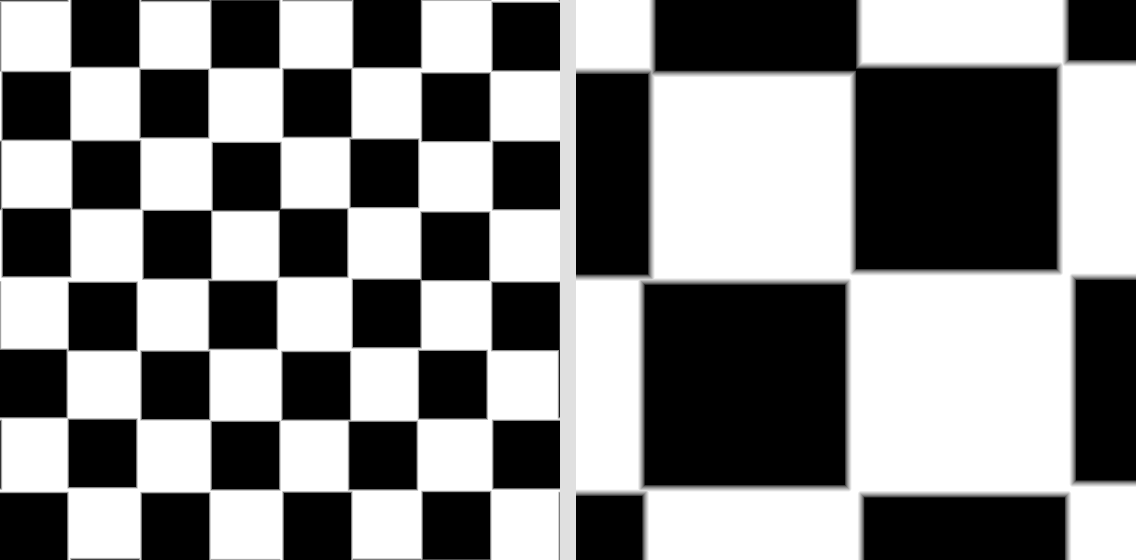
Left: the whole. Right: its middle third, enlarged.
Give the GLSL for this pattern, as a Shadertoy shader.

```glsl
#define CELLS 8.0        // squares across and down, even so that it tiles
#define HALF_SIDE 0.493  // half a square's side, in cells
#define JITTER 0.036     // largest shift of a square, in cells
#define EDGE_WIDTH 0.034 // width of the grey rim, in cells
#define RIM_GAMMA 0.6    // below 1 gives the rim a pale outer tail
#define INK vec3(0.0)
#define PAPER vec3(1.0)

vec2 hash22(vec2 p) {
    vec3 q = fract(p.xyx * vec3(0.1031, 0.1030, 0.0973));
    q += dot(q, q.yzx + 33.33);
    return fract((q.xx + q.yz) * q.zy);
}

float squareDistance(vec2 p, float halfSide) {
    vec2 d = abs(p) - halfSide;
    return length(max(d, 0.0)) + min(max(d.x, d.y), 0.0);
}

// Distance to the nearest dark square, each one slightly misplaced
float checkerDistance(vec2 p) {
    vec2 home = floor(p);
    float nearest = 1.0;
    for (int y = -1; y <= 1; y++) {
        for (int x = -1; x <= 1; x++) {
            vec2 cell = home + vec2(x, y);
            if (mod(cell.x + cell.y, 2.0) > 0.5) continue;
            vec2 id = mod(cell, CELLS);
            vec2 shift = (hash22(id + 7.0) * 2.0 - 1.0) * JITTER;
            vec2 local = p - cell - 0.5 - shift;
            nearest = min(nearest, squareDistance(local, HALF_SIDE));
        }
    }
    return nearest;
}

void mainImage(out vec4 fragColor, in vec2 fragCoord) {
    vec2 p = fragCoord / iResolution.xy * CELLS;
    float pixel = CELLS / min(iResolution.x, iResolution.y);

    // Soft grey rim, never thinner than a pixel
    float width = max(EDGE_WIDTH, pixel);
    float ramp = clamp(checkerDistance(p) / width + 0.5, 0.0, 1.0);
    fragColor = vec4(mix(INK, PAPER, pow(ramp, RIM_GAMMA)), 1.0);
}
```
